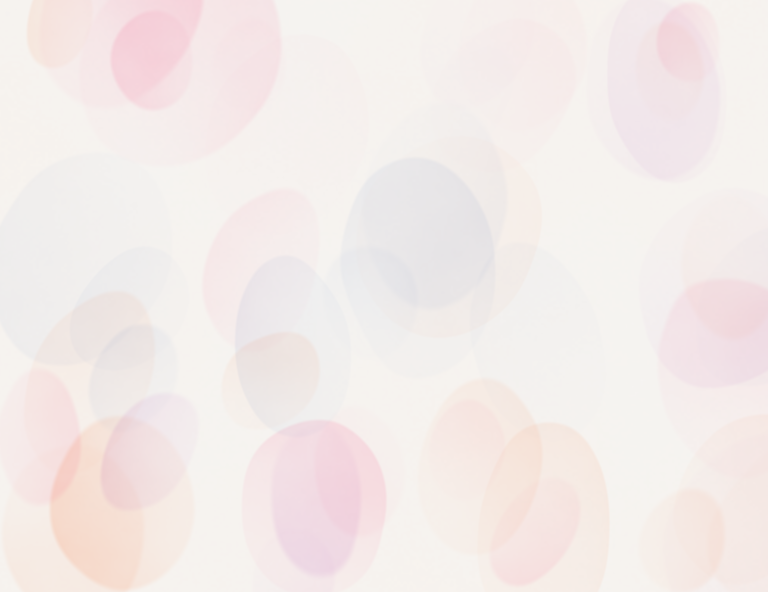
This background is drawn by a Shadertoy shader. Its source:

```glsl
// Pale watercolour ovals in pink, peach, blue and lilac, overlapping on warm paper.

float hash(vec2 p) {
    return fract(sin(dot(p, vec2(127.1, 311.7))) * 43758.5453);
}

float noise(vec2 p) {
    vec2 i = floor(p), f = fract(p);
    f = f * f * (3.0 - 2.0 * f);
    return mix(mix(hash(i), hash(i + vec2(1, 0)), f.x),
               mix(hash(i + vec2(0, 1)), hash(i + vec2(1, 1)), f.x), f.y);
}

float fbm(vec2 p) {
    float sum = 0.0, amp = 0.5;
    for (int i = 0; i < 4; i++) {
        sum += amp * noise(p);
        p = p * 2.03 + 17.0;
        amp *= 0.5;
    }
    return sum;
}

// Light passed by each pigment at full strength
vec3 pigment(float pick) {
    if (pick < 0.30) return vec3(1.00, 0.80, 0.87);
    if (pick < 0.62) return vec3(1.00, 0.85, 0.78);
    if (pick < 0.81) return vec3(0.87, 0.90, 0.96);
    return vec3(0.93, 0.82, 0.94);
}

// Signed distance to a tilted oval, in canvas heights
float oval(vec2 d, vec2 radius, float tilt) {
    vec2 axis = vec2(sin(tilt), cos(tilt));
    vec2 q = vec2(dot(d, vec2(axis.y, -axis.x)), dot(d, axis)) / radius;
    return (length(q) - 1.0) * radius.x;
}

void mainImage(out vec4 fragColor, in vec2 fragCoord) {
    vec2 p = fragCoord / iResolution.y;
    float width = iResolution.x / iResolution.y;
    float pixel = 0.8 / iResolution.y;

    // Paper with a faint cloudy tone
    float cloud = fbm(p * 4.0);
    vec3 col = vec3(0.964, 0.952, 0.938) + (cloud - 0.47) * vec3(-0.010, 0.006, 0.016);

    // Hand-drawn wobble and uneven pigment, shared by all ovals
    vec2 wobble = (vec2(noise(p * 9.0), noise(p * 9.0 + 40.0)) - 0.5) * 0.016;
    float mottle = 0.75 + 0.5 * fbm(p * 11.0 + 5.0);

    // Twelve loose clusters of four ovals
    for (int i = 0; i < 48; i++) {
        float id = float(i), group = floor(id / 4.0);
        vec2 cell = vec2(mod(group, 4.0), floor(group / 4.0));
        vec2 jitter = vec2(hash(vec2(group, 1.3)), hash(vec2(group, 2.7))) - 0.5;
        vec2 scatter = vec2(hash(vec2(id, 3.1)), hash(vec2(id, 4.9))) - 0.5;
        vec2 center = (cell + 0.5 + 0.5 * jitter) * vec2(width / 4.0, 1.0 / 3.0)
                    + scatter * vec2(0.23, 0.28);

        float size = mix(0.065, 0.195, hash(vec2(id, 5.3)));
        vec2 radius = size * vec2(mix(0.58, 0.86, hash(vec2(id, 6.1))), 1.0);
        float tilt = mix(-0.3, 0.75, hash(vec2(id, 7.7)));
        vec2 d = p - center + wobble;
        float dist = oval(d, radius, tilt);

        // Wash thins toward one side, with a barely darker dried rim
        float angle = 6.2832 * hash(vec2(id, 8.9));
        float side = dot(d, vec2(cos(angle), sin(angle))) / size;
        float wash = mix(0.35, 1.2, smoothstep(-0.9, 0.95, side)) * mottle;
        wash *= 1.0 + 0.15 * exp(min(dist, 0.0) / 0.006);

        // Paint is fuller at the left and leaves the upper middle open
        float strength = hash(vec2(id, 9.4));
        float density = mix(0.13, 0.38, strength * strength);
        density *= mix(1.3, 0.8, smoothstep(0.0, 0.6 * width, center.x));
        density *= smoothstep(0.12, 0.36, length(center - vec2(0.48 * width, 0.9)));

        // Cooler pigments gather around the middle
        float cool = 0.45 * smoothstep(0.32, 0.1, length(center - vec2(0.54 * width, 0.52)));
        vec3 tint = pigment(hash(vec2(id, 10.6)) + cool);

        float soft = max(mix(0.002, 0.006, hash(vec2(id, 11.2))), pixel);
        float mask = smoothstep(soft, -soft, dist);
        col *= mix(vec3(1.0), tint, mask * density * wash);
    }

    // Fine paper tooth
    col += (noise(p * 190.0) - 0.5) * 0.003;
    fragColor = vec4(col, 1.0);
}
```
